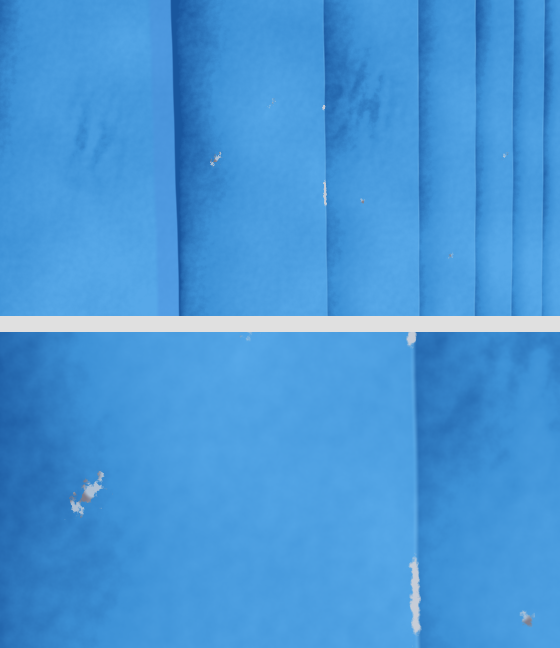
Top: the whole. Bottom: its middle third, enlarged.
Reproduce this texture procedurally as a Shadertoy shader.

```glsl
#define EDGES 6
#define VANISH_X 1.345
#define SPREAD 2.943
#define FIRST_DEPTH 2.85
#define STRIP_WIDTH 0.038
#define RIM_WIDTH 0.0014
#define SHADOW 0.40
#define BLOTCH 0.36
#define GRAIN 0.11
#define SCUFF 0.30
#define CHIP_SIZE 0.010
#define EDGE_SOFTNESS 0.0018

const vec3 DEEP_BLUE = vec3(0.10, 0.34, 0.62);
const vec3 MID_BLUE = vec3(0.24, 0.57, 0.84);
const vec3 LIGHT_BLUE = vec3(0.34, 0.66, 0.91);
const vec3 STRIP_BLUE = vec3(0.30, 0.59, 0.87);
const vec3 RIM_BLUE = vec3(0.44, 0.72, 0.93);
const vec3 PLASTER = vec3(0.80, 0.81, 0.84);
const vec3 RUST = vec3(0.56, 0.47, 0.47);

vec2 hashGradient(vec2 cell) {
    float h = fract(sin(dot(cell, vec2(127.1, 311.7))) * 43758.5);
    return vec2(cos(6.2832 * h), sin(6.2832 * h));
}

float gradientNoise(vec2 p) {
    vec2 i = floor(p), f = fract(p);
    vec2 u = f * f * f * (f * (f * 6.0 - 15.0) + 10.0);
    vec2 e = vec2(1.0, 0.0);
    float a = dot(hashGradient(i), f);
    float b = dot(hashGradient(i + e), f - e);
    float c = dot(hashGradient(i + e.yx), f - e.yx);
    float d = dot(hashGradient(i + 1.0), f - 1.0);
    return mix(mix(a, b, u.x), mix(c, d, u.x), u.y);
}

float fbm(vec2 p) {
    float sum = 0.0, amp = 0.6;
    for (int i = 0; i < 4; i++) {
        sum += amp * gradientNoise(p);
        p = mat2(1.6, 1.2, -1.2, 1.6) * p + 3.7;
        amp *= 0.55;
    }
    return sum;
}

// Fins recede in perspective, each leaning a little and slightly uneven
float edgeX(float k, float y) {
    float x = VANISH_X - SPREAD / (k + FIRST_DEPTH);
    x += 0.0125 * exp(-1.5 * (k - 2.4) * (k - 2.4));
    float lean = 0.0156 - 0.032 * (x - 0.3125);
    return x + lean * (0.5 - y) + 0.0018 * gradientNoise(vec2(y * 6.0, k * 7.3 + 0.5));
}

vec3 paint(float tone) {
    vec3 low = mix(DEEP_BLUE, MID_BLUE, clamp(tone * 2.0, 0.0, 1.0));
    return mix(low, LIGHT_BLUE, clamp(tone * 2.0 - 1.0, 0.0, 1.0));
}

// Weathering shared by all panels
float surface(vec2 uv, vec2 q) {
    float relief = gradientNoise(q * 42.0) - gradientNoise(q * 42.0 + vec2(0.25, -0.25));
    float tone = BLOTCH * fbm(q * 3.0) + GRAIN * (fbm(q * 55.0) + 0.6 * relief);
    tone += 0.22 * (0.5 - uv.y) - 0.40 * exp(-uv.x / 0.08) * (0.3 + 0.7 * uv.y);
    for (int i = 0; i < 2; i++) {
        float n = float(i);
        vec2 d = (uv - vec2(0.165 + 0.495 * n, 0.57 + 0.10 * n)) / vec2(0.06, 0.16);
        float streak = gradientNoise(vec2(q.x * 26.0 - q.y * 7.0, q.y * 8.0) + 5.0 * n);
        tone -= SCUFF * exp(-dot(d, d)) * smoothstep(-0.25, 0.45, streak + 0.6 * fbm(q * 22.0));
    }
    return tone;
}

void mainImage(out vec4 fragColor, in vec2 fragCoord) {
    vec2 uv = fragCoord / iResolution.xy;
    vec2 q = uv * vec2(16.0 / 9.0, 1.0);
    float soft = max(EDGE_SOFTNESS, 0.75 / iResolution.x);
    float wear = surface(uv, q);
    vec3 color = MID_BLUE;

    // Panels, each overlapping the one to its left
    for (int i = 0; i <= EDGES; i++) {
        float k = float(i);
        float left = edgeX(k - 1.0, uv.y), right = edgeX(k, uv.y);
        float s = (uv.x - left) / (right - left);
        float inside = max(uv.x - left, 0.0);
        float tone = mix(0.46, 0.80, smoothstep(0.0, 0.65, s)) + wear;
        float first = i == 1 ? 1.0 : 0.0;
        tone -= SHADOW * (0.35 + 0.65 * first) * exp(-inside / (0.2 * (right - left)));
        tone -= (0.10 + 0.30 * first) * exp(-inside / 0.006);
        vec3 panel = paint(tone);

        // Broad return on the nearest fin, thin broken rim on the others
        float gap = right - uv.x;
        if (i == 0) {
            float strip = smoothstep(STRIP_WIDTH + 0.005, STRIP_WIDTH - 0.005, gap);
            panel = mix(panel, STRIP_BLUE + 0.08 * wear, 0.85 * strip);
        } else {
            float rim = smoothstep(RIM_WIDTH + soft, RIM_WIDTH - soft, gap);
            float worn = 0.45 + 0.8 * gradientNoise(vec2(uv.y * 14.0, k * 3.7 + 0.4));
            panel = mix(panel, RIM_BLUE, rim * clamp(worn, 0.0, 1.0));
        }
        color = mix(color, panel, smoothstep(-soft, soft, uv.x - left));
    }

    // Flakes knocked out of the panels
    float ragged = fbm(q * 75.0);
    float blur = max(0.0035, 1.5 / iResolution.y);
    for (int i = 0; i < 5; i++) {
        float n = float(i);
        vec2 center = vec2(0.385 + 0.13 * n - 0.03 * sin(1.6 * n), 0.43 + 0.25 * sin(1.6 * n + 0.2));
        center.y += i == 0 ? 0.015 : 0.0;
        vec2 d = (uv - center) * vec2(16.0 / 9.0, 1.0);
        d = vec2(d.x - 0.4 * d.y, d.y * 0.7);
        float size = CHIP_SIZE * (i == 0 ? 1.6 : 0.8);
        float flake = smoothstep(blur, -blur, length(d) - size * (0.5 + 2.2 * ragged));
        color = mix(color, mix(PLASTER, RUST, smoothstep(-0.1, 0.3, gradientNoise(q * 60.0 + n))), 0.8 * flake);
    }

    // Bare plaster along the second fin's edge
    for (int i = 0; i < 2; i++) {
        float n = float(i);
        vec2 d = vec2(uv.x - edgeX(1.0, uv.y) + 0.0015, uv.y - 0.66 + 0.275 * n);
        d /= vec2(0.0024, 0.009 + 0.034 * n);
        float bare = smoothstep(1.3, 0.6, length(d) - 1.5 * ragged);
        color = mix(color, PLASTER, 0.95 * bare);
    }
    fragColor = vec4(clamp(color, 0.0, 1.0), 1.0);
}
```
